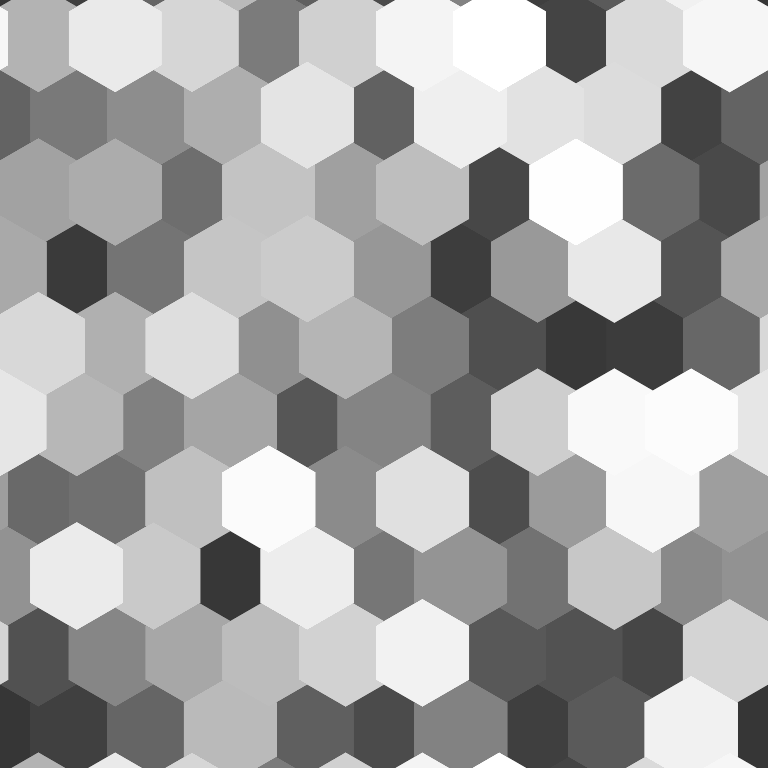
Reproduce this pattern procedurally as a three.js fragment shader.

```glsl
varying vec2 vUv;

const float CELLS = 10.0;     // repeats across and up
const float APOTHEM = 0.612;  // half the hexagon width, in cells
const float SOFTNESS = 0.01;  // half the edge blend, in cells
const float DARKEST = 0.21;
const float LIGHTEST = 1.0;

// Signed distance to a pointy-top hexagon
float hexagonDistance(vec2 p, float apothem) {
  p = abs(p);
  return max(p.x, dot(p, vec2(0.5, 0.8660254))) - apothem;
}

// Shuffled rank from 0 to 1; cubing modulo a prime visits every rank once
float shuffledRank(vec2 cell, float cells) {
  float column = mod(cell.x + 3.0 * cell.y * cell.y, cells);
  float index = cell.y * cells + column + 1.0;
  float prime = cells * cells + 1.0;
  float square = mod(index * index, prime);
  return (mod(square * index, prime) - 1.0) / (prime - 2.0);
}

// Grey of one tile, with slightly more tiles near both extremes
float tileShade(vec2 cell, float cells) {
  float rank = shuffledRank(mod(cell, cells), cells);
  float spread = mix(rank, smoothstep(0.0, 1.0, rank), 0.3);
  return mix(DARKEST, LIGHTEST, spread);
}

// Overlapping tiles in staggered rows, lighter tiles on top
float hexagonLayers(vec2 p, float cells) {
  float shade = 0.0;
  for (int j = -1; j <= 1; j++) {
    float row = floor(p.y) + float(j);
    float stagger = 0.5 * mod(row, 2.0);
    float nearest = floor(p.x - stagger + 0.5);
    for (int i = -1; i <= 1; i++) {
      vec2 cell = vec2(nearest + float(i), row);
      vec2 center = cell + vec2(stagger, 0.5);
      float edge = hexagonDistance(p - center, APOTHEM);
      float coverage = 1.0 - smoothstep(-SOFTNESS, SOFTNESS, edge);
      shade = max(shade, coverage * tileShade(cell, cells));
    }
  }
  return shade;
}

void main() {
  gl_FragColor = vec4(vec3(hexagonLayers(vUv * CELLS, CELLS)), 1.0);
}
```
